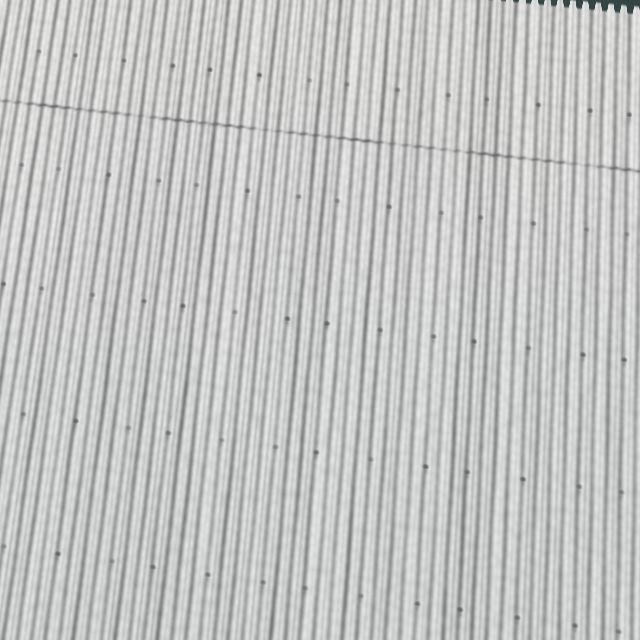
A Shadertoy shader for this texture:

```glsl
const vec2 VANISH = vec2(1.130, 7.898);    // where the ribs converge
const float REF_Y = 0.499;                 // height at which rib pitch is measured
const float RIB_PITCH = 0.0203;
const float RIB_GROWTH = 0.00056;          // pitch widens to the right
const float ROW_PITCH = 0.179;
const float ROW_GROWTH = 0.0248;           // rows spread downward
const float ROW_TILT = 0.102;
const float FIRST_ROW = 0.1276;
const float RIBS_PER_SHEET = 11.0;
const float GROOVE_SHIFT = 0.10;           // groove lies just left of the screws
const float GROOVE_WIDTH = 0.205;
const float GROOVE_DEPTH = 0.36;
const float CREASE_WIDTH = 0.13;
const float CREASE_DEPTH = 0.12;
const float SCREW_RADIUS = 0.0046;
const float SEAM_ROW = 0.467;
const float SEAM_WIDTH = 0.0027;
const float EAVE_ROW = -0.925;
const float TAU = 6.2832;
const vec3 METAL = vec3(0.905, 0.907, 0.902);
const vec3 COOL_TINT = vec3(0.972, 0.979, 0.984);
const vec3 SCREW_COLOR = vec3(0.36, 0.37, 0.37);
const vec3 SEAM_COLOR = vec3(0.40, 0.41, 0.41);
const vec3 EAVE_COLOR = vec3(0.20, 0.27, 0.27);

float hash(vec2 p) {
    p = fract(p * vec2(0.1031, 0.1137));
    p += dot(p, p.yx + 33.33);
    return fract((p.x + p.y) * p.x * 97.3);
}

float bell(float d, float width) {
    return exp(-d * d / (width * width));
}

// Distance to the nearest scattered cell centre
float cellular(vec2 p) {
    vec2 cell = floor(p);
    float nearest = 2.0;
    for (int j = -1; j <= 1; j++)
    for (int i = -1; i <= 1; i++) {
        vec2 id = cell + vec2(i, j) + 50.0;
        vec2 centre = id - 50.0 + vec2(hash(id), hash(id + 71.7));
        nearest = min(nearest, length(p - centre));
    }
    return nearest;
}

// Broad soft patches from layered sines
float patches(vec2 p) {
    float sum = 0.0, amp = 0.5;
    for (int i = 0; i < 4; i++) {
        sum += amp * sin(p.x + 1.7 * sin(p.y)) * cos(0.8 * p.y + 0.6 * p.x);
        p = mat2(1.5, 1.1, -1.1, 1.5) * p + 2.3;
        amp *= 0.55;
    }
    return sum;
}

// Perspective: x counts ribs, y counts screw rows downward
vec2 wallCoords(vec2 uv) {
    float s = VANISH.x + (uv.x - VANISH.x) * (VANISH.y - REF_Y) / (VANISH.y - uv.y);
    float t = s + 0.0033;
    float dx = uv.x - 0.5;
    float w = (1.0 - uv.y - ROW_TILT * dx) / (1.0 + 0.04 * dx) - FIRST_ROW;
    return vec2(t / (RIB_PITCH + RIB_GROWTH * t), w / (ROW_PITCH + ROW_GROWTH * w));
}

void mainImage(out vec4 fragColor, in vec2 fragCoord) {
    vec2 uv = fragCoord / iResolution.xy;
    float pixel = 1.0 / iResolution.y;
    vec2 wall = wallCoords(uv);
    float rib = wall.x + GROOVE_SHIFT;
    float grooveId = round(rib);
    float stripId = floor(rib);
    float rowHeight = ROW_PITCH + 0.01 * wall.y;

    // Corrugation: a deep groove and a shallow crease in every rib
    float wobble = 0.02 * sin(wall.y * 5.0 + grooveId * 2.4);
    float grooveVar = 0.78 + 0.36 * hash(vec2(grooveId + 9.0, 3.0));
    grooveVar *= 1.0 + 0.10 * sin(wall.y * 3.3 + grooveId * 4.1);
    float creaseVar = 0.5 + hash(vec2(stripId + 9.0, 17.0));
    float groove = bell(rib - grooveId + wobble, GROOVE_WIDTH) * grooveVar;
    float crease = bell(rib - stripId - 0.54, CREASE_WIDTH) * creaseVar;
    float light = 1.0 - GROOVE_DEPTH * groove - CREASE_DEPTH * crease;

    // Weathering: strip tone, soft patches, fine mottling
    light += 0.03 * (hash(vec2(stripId + 9.0, 41.0)) - 0.5);
    light += 0.016 * patches(uv * vec2(9.0, 5.0));
    light += 0.07 * (0.5 - cellular(vec2(rib * 1.6, wall.y * 15.0)));
    light += 0.015 * (uv.y - 0.5);
    float cool = smoothstep(0.9, 0.0, uv.y + 0.2 * patches(uv * 5.0 + 4.0));
    vec3 color = METAL * light * mix(vec3(1.0), COOL_TINT, cool);

    // Overlap seam, broken into uneven dashes by the ribs
    float seamDist = (wall.y - SEAM_ROW) * rowHeight + 0.0007 * sin(rib * TAU);
    float dash = 0.5 + 0.22 * cos(rib * TAU) + 0.3 * sin(wall.x * 0.9) * sin(wall.x * 0.37 + 1.0);
    color = mix(color, SEAM_COLOR, clamp(dash, 0.15, 0.95) * bell(seamDist, SEAM_WIDTH));

    // Screws on ribs 0, 3 and 7 of each sheet
    vec2 screwId = round(wall);
    float slot = mod(screwId.x + 0.5, RIBS_PER_SHEET) - 0.5;
    float hasScrew = step(min(abs(slot), min(abs(slot - 3.0), abs(slot - 7.0))), 0.1);
    vec2 offset = (wall - screwId) * vec2(RIB_PITCH, rowHeight);
    float strength = hasScrew * (0.45 + 0.5 * hash(screwId + 13.0));
    float head = smoothstep(SCREW_RADIUS + pixel, SCREW_RADIUS * 0.2, length(offset));
    float stain = bell(offset.x, 0.003) * bell(offset.y - 0.006, 0.005);
    color = mix(color, SCREW_COLOR, strength * max(head, 0.35 * stain));

    // Eave at the top right, notched between the ribs
    float tooth = smoothstep(-0.5, 0.5, cos(rib * TAU));
    float eaveDist = (wall.y - EAVE_ROW) * rowHeight - 0.012 * (tooth - 0.5);
    color = mix(color, EAVE_COLOR, smoothstep(0.002 + pixel, -0.002, eaveDist));

    fragColor = vec4(clamp(color, 0.0, 1.0), 1.0);
}
```
